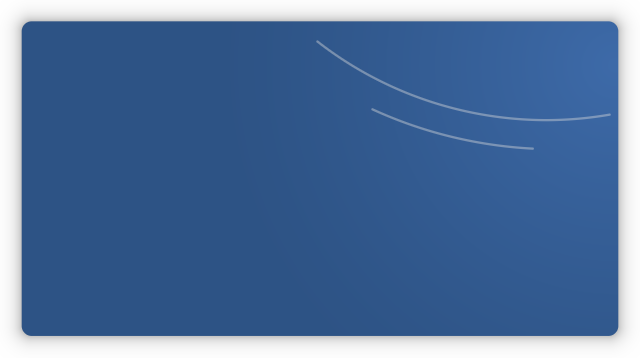
This background is drawn by a WebGL 2 fragment shader. Its source:

```glsl
#version 300 es
precision highp float;
// A rounded blue card with a soft shadow, a glow at its right side and two pale arcs.

#define CARD_CENTER vec2(0.0, 0.001)
#define CARD_MARGIN 0.0606
#define CARD_RADIUS 0.028
#define SHADOW_STRENGTH 0.24
#define SHADOW_FALLOFF 0.019
#define GLOW_CENTER vec2(0.825, 0.318)
#define GLOW_RADIUS 1.10
#define GLOW_POWER 1.3
#define LINE_HALF_WIDTH 0.0032
#define LINE_OPACITY 0.42

uniform vec2 u_resolution;
out vec4 fragColor;

const vec3 DEEP_BLUE = vec3(0.178, 0.326, 0.522);
const vec3 GLOW_BLUE = vec3(0.240, 0.416, 0.660);
const vec3 LINE_COLOR = vec3(0.86);

float roundedBox(vec2 p, vec2 halfSize, float radius) {
    vec2 q = abs(p) - halfSize + radius;
    return length(max(q, 0.0)) + min(max(q.x, q.y), 0.0) - radius;
}

// Distance to an arc; angles run from straight down, positive to the right.
float arcDistance(vec2 p, vec2 center, float radius, vec2 angles) {
    vec2 d = p - center;
    float angle = clamp(atan(d.x, -d.y), angles.x, angles.y);
    return length(d - radius * vec2(sin(angle), -cos(angle)));
}

float coverage(float dist, float pixel) {
    return clamp(0.5 - dist / pixel, 0.0, 1.0);
}

void main() {
    // Centered coordinates, with the canvas height as one unit.
    float pixel = 1.0 / u_resolution.y;
    vec2 p = (gl_FragCoord.xy - 0.5 * u_resolution) * pixel;
    vec2 halfCanvas = 0.5 * u_resolution * pixel;

    // White page with the shadow around the card.
    float card = roundedBox(p - CARD_CENTER, halfCanvas - CARD_MARGIN, CARD_RADIUS);
    vec3 color = vec3(1.0 - SHADOW_STRENGTH * exp(-max(card, 0.0) / SHADOW_FALLOFF));

    // Card surface with a radial glow.
    float reach = clamp(1.0 - distance(p, GLOW_CENTER) / GLOW_RADIUS, 0.0, 1.0);
    vec3 surface = mix(DEEP_BLUE, GLOW_BLUE, pow(reach, GLOW_POWER));

    // Two translucent arcs.
    float longArc = arcDistance(p, vec2(0.632, 1.204), 1.0396, vec2(-0.662, 0.171));
    float shortArc = arcDistance(p, vec2(0.655, 1.300), 1.2168, vec2(-0.431, -0.050));
    float line = coverage(min(longArc, shortArc) - LINE_HALF_WIDTH, pixel);
    surface = mix(surface, LINE_COLOR, LINE_OPACITY * line);

    color = mix(color, surface, coverage(card, pixel));
    fragColor = vec4(color, 1.0);
}
```
